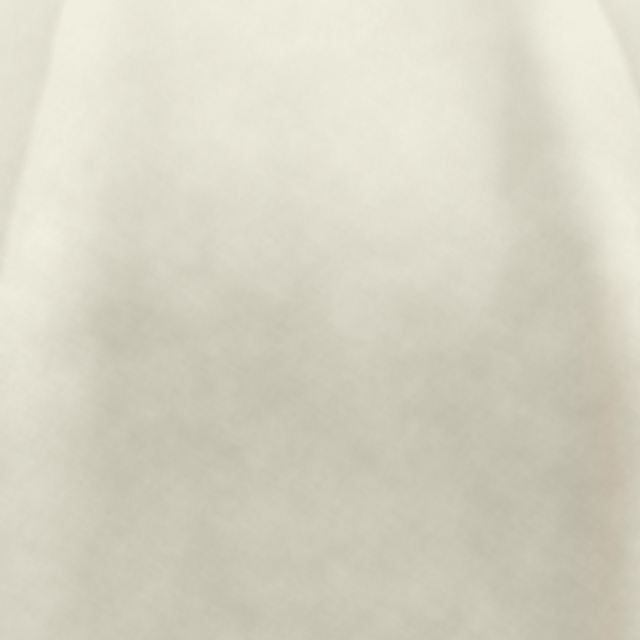
Give the GLSL for this texture, as a Shadertoy shader.

```glsl
// Draped cream linen cloth with soft vertical folds and a faint diagonal weave.

const vec3 SHADE_CREAM = vec3(0.750, 0.740, 0.675);
const vec3 LIGHT_CREAM = vec3(0.935, 0.927, 0.868);
const vec3 BLUSH_TINT = vec3(0.022, -0.004, -0.004);

float hash(vec2 p) {
    return fract(sin(dot(p, vec2(127.1, 311.7))) * 43758.5453);
}

float valueNoise(vec2 p) {
    vec2 cell = floor(p);
    vec2 f = fract(p);
    f = f * f * (3.0 - 2.0 * f);
    float low = mix(hash(cell), hash(cell + vec2(1.0, 0.0)), f.x);
    float high = mix(hash(cell + vec2(0.0, 1.0)), hash(cell + 1.0), f.x);
    return mix(low, high, f.y);
}

// Layered noise, centred on zero.
float fbm(vec2 p) {
    float sum = 0.0;
    float amplitude = 0.5;
    for (int i = 0; i < 5; i++) {
        sum += amplitude * (valueNoise(p) - 0.5);
        p = mat2(1.6, 1.2, -1.2, 1.6) * p + 17.3;
        amplitude *= 0.55;
    }
    return sum;
}

// Noise stretched along the given angle.
float streaks(vec2 p, float angle, vec2 frequency) {
    float c = cos(angle);
    float s = sin(angle);
    vec2 q = vec2(c * p.x + s * p.y, c * p.y - s * p.x);
    return valueNoise(q * frequency + 40.0) - 0.5;
}

// Bell-shaped band with its own width on either side.
float band(float x, float center, float leftWidth, float rightWidth) {
    float d = (x - center) / (x < center ? leftWidth : rightWidth);
    return exp(-d * d);
}

// Broad light and shadow; "down" runs from 0 at the top to 1 at the bottom.
float foldTone(float x, float down) {
    float tone = mix(0.95, 0.24, smoothstep(0.0, 0.75, down));
    float middle = smoothstep(0.1, 0.5, down);

    // Left fold: lit ridge, then a shaded hollow.
    float leftRidge = max(0.13 - 0.22 * down, 0.02);
    float leftLight = 0.08 + 0.36 * middle - 0.20 * smoothstep(0.55, 1.0, down);
    tone += leftLight * band(x, leftRidge, 0.1, 0.09);
    tone -= 0.17 * band(x, 0.18, 0.05, 0.09) * band(down, 0.55, 0.32, 0.3);
    tone -= 0.10 * band(x, 0.23, 0.06, 0.1) * band(down, 0.08, 0.2, 0.2);

    // Right fold: shaded hollow, then a lit ridge.
    float hollow = mix(0.78, 0.935, smoothstep(-0.1, 0.65, down));
    float hollowDepth = 0.30 - 0.12 * smoothstep(0.45, 1.0, down);
    tone -= hollowDepth * band(x, hollow, 0.11, 0.04);
    tone += (0.10 + 0.26 * middle) * band(x, hollow + 0.1, 0.05, 0.08);
    tone -= 0.14 * smoothstep(0.765, 0.80, x) * band(x, 0.79, 0.1, 0.07)
          * band(down, 0.2, 0.15, 0.16);

    // Lit panel and low shadows across the middle.
    tone += 0.10 * band(x, 0.69, 0.2, 0.09) * band(down, 0.25, 0.15, 0.16);
    tone -= 0.15 * band(x, 0.73, 0.08, 0.09) * band(down, 0.68, 0.14, 0.16);
    tone -= 0.10 * band(x, 0.40, 0.16, 0.14) * band(down, 0.52, 0.12, 0.3);

    // Overlapping cloth at the upper corners.
    float leftGap = 0.098 - 0.235 * down - x;
    float rightGap = x - 0.937 - 0.40 * down;
    tone -= 0.30 * smoothstep(-0.012, 0.012, leftGap) * exp(-max(leftGap, 0.0) / 0.07);
    tone -= 0.32 * smoothstep(-0.012, 0.012, rightGap) * exp(-max(rightGap, 0.0) / 0.07);
    return tone;
}

// Cloudy mottling and fine crossing threads.
float clothGrain(vec2 p, float down) {
    float mottle = 0.28 * fbm(p * vec2(9.0, 10.0)) + 0.20 * fbm(p * 28.0 + 5.0);
    float falling = streaks(p, -0.58, vec2(28.0, 150.0));
    float rising = streaks(p, 0.75, vec2(30.0, 130.0));
    float threads = streaks(p, -0.58, vec2(90.0, 300.0))
                  + streaks(p, 1.35, vec2(70.0, 290.0));
    float softness = mix(0.55, 1.0, smoothstep(0.1, 0.5, down));
    return softness * (mottle + 0.045 * (falling + rising)) + 0.040 * threads;
}

void mainImage(out vec4 fragColor, in vec2 fragCoord) {
    vec2 uv = fragCoord / iResolution.xy;
    float down = 1.0 - uv.y;

    // Bend the folds slightly so that they hang naturally.
    float sway = 0.035 * fbm(uv * vec2(5.0, 4.0) + 9.0);
    float tone = foldTone(uv.x + sway, down) + clothGrain(uv, down);
    vec3 color = mix(SHADE_CREAM, LIGHT_CREAM, clamp(tone, -0.1, 1.03));

    // Warm reflection along the lower right fold.
    float blush = band(uv.x + sway, 0.945, 0.03, 0.025) * smoothstep(0.38, 0.6, down);
    color += BLUSH_TINT * blush * (0.8 + streaks(uv, 1.4, vec2(12.0, 60.0)));

    fragColor = vec4(color, 1.0);
}
```
